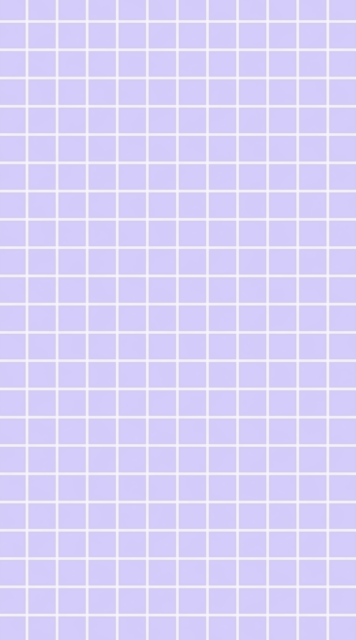
Give the GLSL for this pattern, as a Shadertoy shader.

```glsl
const vec2 CELL = vec2(0.0845, 0.0794);     // grid pitch, in canvas widths
const vec2 ORIGIN = vec2(0.0758, 0.0700);   // first crossing, lower left
const vec3 LILAC = vec3(0.83, 0.80, 0.98);
const vec3 GREY_LILAC = vec3(0.83, 0.80, 0.94);
const vec3 LINE_WHITE = vec3(0.97, 0.96, 0.99);

// Distance to the nearest vertical (x) and horizontal (y) line
vec2 gridDistance(vec2 p, vec2 origin, vec2 cell) {
    vec2 q = (p - origin) / cell;
    return abs(fract(q + 0.5) - 0.5) * cell;
}

// Soft band: 1 inside, 0 outside, never sharper than a pixel
vec2 softBand(vec2 d, float inner, float outer, float pixel) {
    return 1.0 - smoothstep(inner, max(outer, inner + pixel), d);
}

// Either band covers the point
float unite(vec2 band) {
    return 1.0 - (1.0 - band.x) * (1.0 - band.y);
}

// Layered sines, roughly -1 to 1
float mottle(vec2 p, float frequency) {
    float sum = 0.0;
    float weight = 0.5;
    for (int i = 0; i < 4; i++) {
        sum += weight * sin(p.x * frequency + 1.7 * sin(p.y * frequency * 0.8));
        p = mat2(0.8, 0.6, -0.6, 0.8) * p + 0.37;
        frequency *= 1.9;
        weight *= 0.5;
    }
    return sum;
}

void mainImage(out vec4 fragColor, in vec2 fragCoord) {
    float pixel = 1.0 / iResolution.x;
    vec2 p = fragCoord * pixel;
    vec2 d = gridDistance(p, ORIGIN, CELL);

    // Faintly uneven tile colour
    vec3 color = LILAC + 0.004 * mottle(p, 40.0);

    // Greyish fringe beside the lines
    color = mix(color, GREY_LILAC, unite(softBand(d, 0.006, 0.012, pixel)));

    // Blurred pale lines, brightest at the crossings
    float strength = 0.87 + 0.04 * mottle(p + 3.0, 55.0);
    vec2 lines = strength * softBand(d, 0.0012, 0.0062, pixel);
    color = mix(color, LINE_WHITE, unite(lines));

    fragColor = vec4(color, 1.0);
}
```
